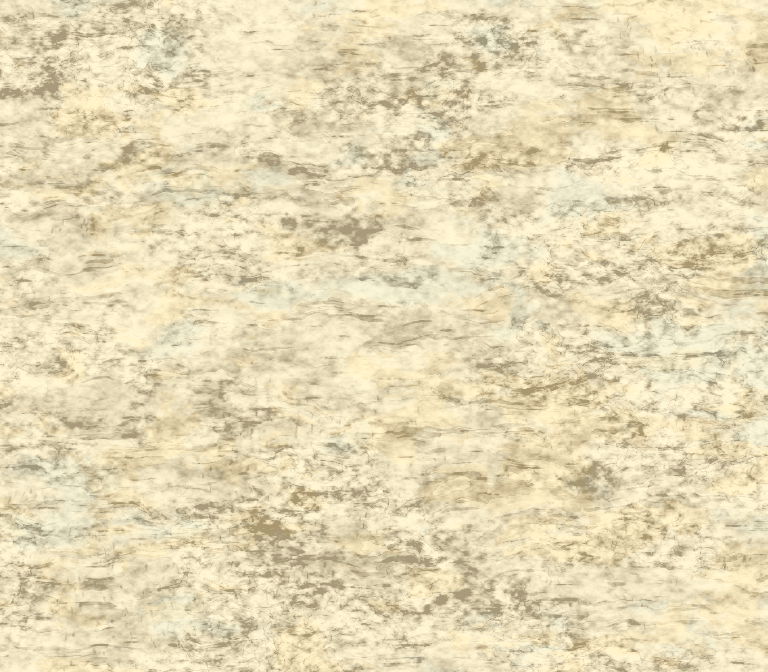
Reproduce this texture procedurally as a WebGL 2 fragment shader.

```glsl
#version 300 es
precision highp float;

uniform vec2 u_resolution;
out vec4 fragColor;

float hash(vec2 p) {
    vec3 q = fract(p.xyx * vec3(0.1031, 0.1030, 0.0973));
    q += dot(q, q.yzx + 33.33);
    return fract((q.x + q.y) * q.z);
}

vec2 hash2(vec2 p) {
    return vec2(hash(p), hash(p + 71.7));
}

float noise(vec2 p) {
    vec2 i = floor(p), f = fract(p);
    f = f * f * (3.0 - 2.0 * f);
    return mix(mix(hash(i), hash(i + vec2(1, 0)), f.x),
               mix(hash(i + vec2(0, 1)), hash(i + vec2(1, 1)), f.x), f.y);
}

// Layered noise with zero mean and a spread of about one
float fbm(vec2 p, int octaves) {
    float sum = 0.0, amp = 3.75;
    for (int i = 0; i < octaves; i++) {
        sum += amp * (noise(p) - 0.5);
        p = p * 2.03 + vec2(17.3, 41.9);
        amp *= 0.6;
    }
    return sum;
}

// Thin line along one level of a noise field
float contour(float field, float width) {
    return exp(-abs(field) / width);
}

// Angular plates: x is the plate tone, y the distance to its border
vec2 plates(vec2 p) {
    vec2 id = floor(p);
    float nearest = 9.0, second = 9.0, tone = 0.0;
    for (int y = -1; y <= 1; y++)
    for (int x = -1; x <= 1; x++) {
        vec2 cell = id + vec2(x, y);
        float d = length(cell + hash2(cell) - p);
        if (d < nearest) {
            second = nearest;
            nearest = d;
            tone = hash(cell + 5.5);
        } else second = min(second, d);
    }
    return vec2(tone - 0.5, second - nearest);
}

// Scattered soft ellipses, one chance per cell
float marks(vec2 p, vec2 cellSize, vec2 radius, float density) {
    vec2 id = floor(p / cellSize);
    float cover = 0.0;
    for (int y = -1; y <= 1; y++)
    for (int x = -1; x <= 1; x++) {
        vec2 cell = id + vec2(x, y);
        vec2 size = radius * (0.5 + 0.7 * hash2(cell + 9.1));
        float d = length((p - (cell + hash2(cell)) * cellSize) / size);
        cover = max(cover, step(hash(cell + 3.3), density) * (1.0 - smoothstep(0.5, 1.4, d)));
    }
    return cover;
}

void main() {
    vec2 p = gl_FragCoord.xy / u_resolution.y;
    vec2 bend = vec2(fbm(p * vec2(11, 17), 4), fbm(p * vec2(10, 16) + 60.0, 4));
    vec2 q = p + bend * vec2(0.009, 0.004);

    // Clouds, horizontal fibres and grit
    float broad = fbm(q * vec2(4.0, 8.0) + 11.0, 5);
    float fibre = fbm(q * vec2(15, 44) + 23.0, 5);
    float grit = fbm(p * vec2(85, 125), 3);
    float rough = smoothstep(-0.9, 1.0, fbm(q * vec2(6, 11) + 37.0, 4));
    float dark = 0.24 * broad + 0.42 * fibre + mix(0.4, 0.75, rough) * grit;
    dark -= 0.3 * rough;

    // Angular plates with cracked borders
    vec2 plate = plates(q * vec2(18, 36) + 0.15 * bend);
    dark += 0.65 * plate.x;
    dark += 0.9 * rough * (1.0 - smoothstep(0.01, 0.08, plate.y));

    // Pale peeling layers with ragged shaded rims
    float peel = fbm(q * vec2(10, 27) + 83.0, 5) - 0.7;
    float pale = smoothstep(-0.06, 0.06, peel);
    dark = mix(dark, -0.95 + 0.45 * grit + 0.25 * fibre, 0.6 * pale);
    dark += 0.8 * contour(peel, 0.07);

    // Worn grey areas, broken up by grit
    float wear = fbm(q * vec2(7, 17) + 131.0, 5) + 0.3 * broad - 1.15;
    float worn = smoothstep(-0.08, 0.1, wear);
    dark += worn * (0.6 + 0.3 * grit);

    // Veins and thin horizontal streaks
    float vein = fbm(q * vec2(24, 45) + 47.0, 4);
    float hair = fbm(q * vec2(48, 78) + 211.0, 3);
    dark += (0.3 + 0.9 * rough) * contour(vein, 0.11);
    dark += (0.1 + 0.8 * rough) * contour(hair - 0.2, 0.16);
    float streak = fbm(q * vec2(13, 105) + 59.0, 3);
    dark += 1.1 * smoothstep(1.25, 1.8, streak);

    // Long dashes and small upright pits
    vec2 ragged = p + bend * vec2(0.004, 0.0015);
    float dash = marks(ragged, vec2(0.08, 0.021), vec2(0.022, 0.0018), 0.4);
    float pit = marks(ragged, vec2(0.014, 0.022), vec2(0.0022, 0.005), 0.5);
    float pitted = smoothstep(0.5, 1.1, fbm(p * vec2(4, 6) + 97.0, 4));
    dark += dash * (0.9 + 0.5 * grit) + pit * pitted;

    // Cream to taupe ramp
    float tone = clamp(dark - 0.16, -1.8, 2.1);
    float depth = 0.08 + 0.085 * tone + 0.018 * tone * tone;
    vec3 color = vec3(0.995, 0.95, 0.812) - depth * vec3(1.0, 1.02, 0.99);

    // Faint peach stains and cool grey stains
    float peach = smoothstep(0.4, 0.9, fbm(q * vec2(11, 22) + 151.0, 4));
    float cool = smoothstep(0.8, 1.6, fbm(q * vec2(8, 14) + 173.0, 4));
    color += peach * vec3(0.008, -0.010, -0.035);
    color += cool * vec3(-0.026, -0.004, 0.016);
    fragColor = vec4(clamp(color, 0.0, 1.0), 1.0);
}
```
